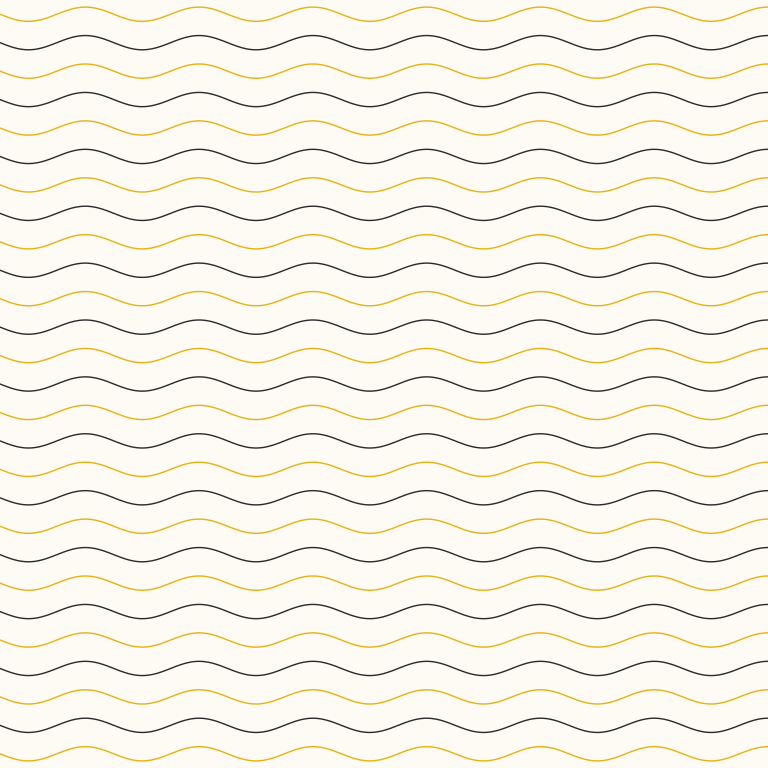
Write a Shadertoy shader that draws this pattern.

```glsl
// Thin horizontal wavy lines, alternating gold and charcoal, on a cream ground.

const float ROWS       = 27.0;   // wavy lines from bottom to top
const float WAVELENGTH = 4.0;    // in row spacings
const float AMPLITUDE  = 0.25;   // in row spacings
const float LINE_WIDTH = 0.05;   // in row spacings

const vec3 CREAM    = vec3(0.992, 0.984, 0.953);
const vec3 GOLD     = vec3(0.905, 0.700, 0.090);
const vec3 CHARCOAL = vec3(0.170, 0.170, 0.175);

const float TAU = 6.2831853;

// Fraction of a pixel covered by a stroke whose centre lies at distance d.
float strokeCoverage(float d, float width, float pixel) {
    float h = 0.5 * width;
    float upper = min(d + 0.5 * pixel, h);
    float lower = max(d - 0.5 * pixel, -h);
    return clamp((upper - lower) / pixel, 0.0, 1.0);
}

void mainImage(out vec4 fragColor, in vec2 fragCoord) {
    // One unit is one row spacing
    float pixel = ROWS / iResolution.y;
    vec2 p = fragCoord * pixel;

    // Straighten the waves, then repeat by row
    float k = TAU / WAVELENGTH;
    float level = p.y + AMPLITUDE * sin(k * p.x);
    float row = floor(level);

    // Divide by the gradient length to keep the stroke width even
    float slope = AMPLITUDE * k * cos(k * p.x);
    float d = (fract(level) - 0.5) / sqrt(1.0 + slope * slope);

    // Alternate the ink, starting with gold
    vec3 ink = mix(GOLD, CHARCOAL, mod(row, 2.0));
    vec3 color = mix(CREAM, ink, strokeCoverage(d, LINE_WIDTH, pixel));
    fragColor = vec4(color, 1.0);
}
```
